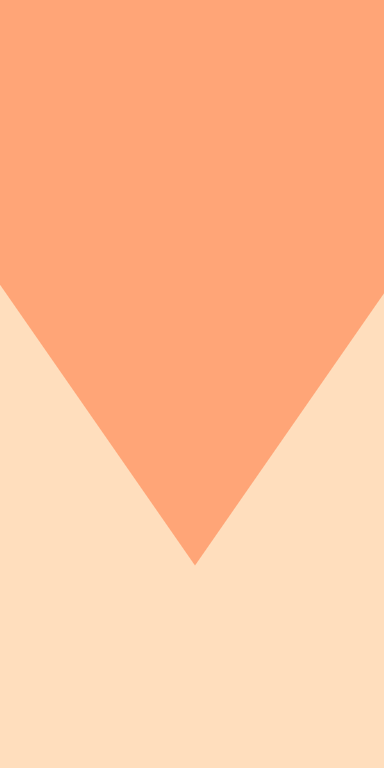
Reproduce this background procedurally as a Shadertoy shader.

```glsl
// Draws a flat coral wedge pointing down over a pale peach ground.

const vec3 CORAL = vec3(1.0, 0.647, 0.467);
const vec3 PEACH = vec3(1.0, 0.871, 0.741);
const vec2 APEX = vec2(0.5078, 0.5273); // wedge tip, in canvas widths
const float SLOPE = 1.44;               // rise over run of both sides

// Signed distance to the sides of an upward-opening wedge, negative inside
float wedgeDistance(vec2 p, vec2 apex, float slope) {
    vec2 offset = p - apex;
    return (slope * abs(offset.x) - offset.y) / length(vec2(slope, 1.0));
}

void mainImage(out vec4 fragColor, in vec2 fragCoord) {
    float pixel = 1.0 / iResolution.x;
    vec2 p = fragCoord * pixel;

    // Blend across one pixel at the edge
    float coverage = clamp(0.5 - wedgeDistance(p, APEX, SLOPE) / pixel, 0.0, 1.0);
    fragColor = vec4(mix(PEACH, CORAL, coverage), 1.0);
}
```
